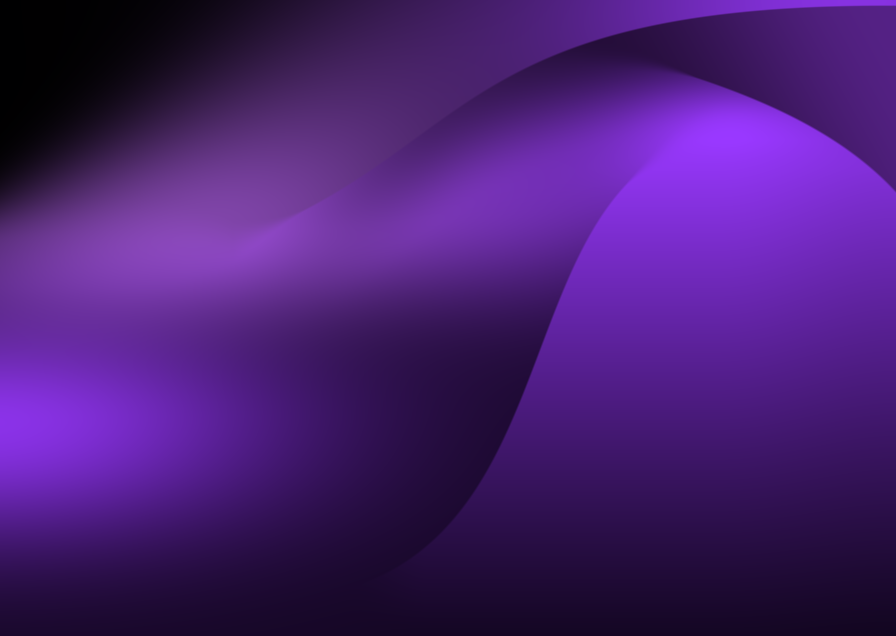
Reproduce this background procedurally as a Shadertoy shader.

```glsl
// Draws flowing violet sheets folding over each other, lit by soft glows.

// Height at x of a cubic Bezier whose x coordinate only increases.
float curveHeight(float x, vec2 a, vec2 b, vec2 c, vec2 d) {
    float lo = 0.0, hi = 1.0;
    vec2 point = a;
    for (int i = 0; i < 20; i++) {
        float t = 0.5 * (lo + hi), s = 1.0 - t;
        point = s * s * s * a + 3.0 * s * s * t * b + 3.0 * s * t * t * c + t * t * t * d;
        if (point.x < x) lo = t; else hi = t;
    }
    return point.y;
}

// Gaussian spot with separate horizontal and vertical radii.
float glow(vec2 offset, vec2 radius) {
    vec2 q = offset / radius;
    return exp(-dot(q, q));
}

// Coverage below an edge, from crisp to the given softness.
float below(float depth, float softness) {
    float w = max(fwidth(depth), softness);
    return smoothstep(-w, w, depth);
}

void mainImage(out vec4 fragColor, in vec2 fragCoord) {
    vec2 p = fragCoord / iResolution.xy;
    vec3 night = vec3(0.08, 0.025, 0.14);
    vec3 violet = vec3(0.60, 0.22, 1.0);
    vec3 orchid = vec3(0.50, 0.27, 0.66);

    // Depth beneath each of the three folds
    float ridge = curveHeight(p.x, vec2(0.26, 0.62), vec2(0.53, 0.76),
                              vec2(0.50, 0.995), vec2(1.0, 0.991)) - p.y;
    float shoulder = curveHeight(p.x, vec2(0.64, 0.932), vec2(0.79, 0.88),
                                 vec2(0.92, 0.82), vec2(1.0, 0.698)) - p.y;
    float hill = curveHeight(p.x, vec2(0.40, 0.08), vec2(0.64, 0.20),
                             vec2(0.57, 0.72), vec2(0.80, 0.79)) - p.y;

    // Orchid light fanning out from the left edge
    vec2 fan = p - vec2(0.22, 0.615 + 0.1 * p.x);
    float fanHeight = mix(0.15, 0.08 + 0.6 * p.x, smoothstep(-0.02, 0.02, fan.y));
    vec3 fanLight = orchid * glow(fan, vec2(0.33, fanHeight));

    // Back sheet, black at the upper left
    vec3 back = fanLight + 0.88 * violet * glow(p - vec2(0.97, 1.0), vec2(0.4, 0.3));

    // Middle sheet with its three violet glows
    vec2 side = p - vec2(-0.02, 0.33);
    vec2 peak = p - vec2(0.84, 0.78);
    vec3 middle = night + fanLight;
    middle += 0.76 * violet * glow(side, vec2(0.36, side.y > 0.0 ? 0.15 : 0.19));
    middle += 0.36 * violet * glow(p - vec2(0.62, 0.70), vec2(0.2));
    middle += 0.75 * violet * glow(peak, vec2(peak.x < 0.0 ? 0.15 : 0.25, 0.13));
    float shade = smoothstep(0.26, 0.5, p.x) * (1.0 - smoothstep(0.0, 0.17, ridge));
    middle *= 1.0 - 0.35 * shade;

    // Shadowed band behind the shoulder
    vec3 band = mix(vec3(0.14, 0.05, 0.22), vec3(0.33, 0.13, 0.52),
                    smoothstep(0.66, 1.02, p.x + 0.4 * (p.y - 0.9)));

    // Front hill, brightest at its crest
    vec3 front = mix(night, violet, pow(clamp(p.y / 0.78, 0.0, 1.0), 1.15));
    front *= 1.0 - 0.1 * smoothstep(0.8, 1.0, p.x);

    // Stack the sheets from front to back
    float hillMask = below(hill, 0.06 * smoothstep(0.68, 0.82, p.x));
    vec3 color = mix(middle, front, hillMask * smoothstep(0.38, 0.48, p.x));
    color = mix(band, color, below(shoulder, 0.035 * (1.0 - smoothstep(0.64, 0.8, p.x))));
    color = mix(back, color, below(ridge, 0.08 * (1.0 - smoothstep(0.15, 0.36, p.x))));
    fragColor = vec4(clamp(color, 0.0, 1.0), 1.0);
}
```
